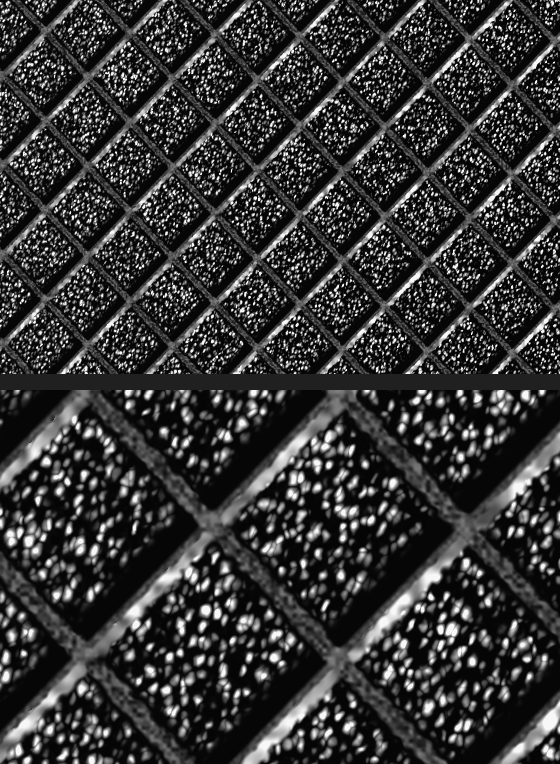
Top: the whole. Bottom: its middle third, enlarged.
A Shadertoy shader for this texture:

```glsl
// Black quilted leather: a slightly tilted diamond lattice of pebbled pads.
// Rising seams have a bright bevel beside a deep shadow; falling seams are
// grainy ribs. Pads are filled with small, leaning, randomly scattered glints.

#define PITCH vec2(0.227, 0.239)    // diamond width and height, canvas heights
#define ORIGIN vec2(0.119, 0.082)   // one crossing, measured from the top left
#define TILT 0.0187                 // drop of the rows towards the right
#define PEBBLES vec2(122.0, 80.0)   // pebbles per canvas height, across and along
#define PEBBLE_ANGLE 0.42           // lean of the pebbles
#define RIB_WIDTH 0.046             // half width, in diamond sides
#define BEVEL_WIDTH 0.036
#define SHADOW_WIDTH 0.17
#define GLOSS 1.3
#define BLACK 0.025

float hash(vec2 p) {
    vec3 q = fract(p.xyx * vec3(0.1031, 0.1030, 0.0973));
    q += dot(q, q.yzx + 33.33);
    return fract((q.x + q.y) * q.z);
}

float noise(vec2 p) {
    vec2 i = floor(p), f = fract(p);
    f = f * f * (3.0 - 2.0 * f);
    return mix(mix(hash(i), hash(i + vec2(1, 0)), f.x),
               mix(hash(i + vec2(0, 1)), hash(i + vec2(1, 1)), f.x), f.y);
}

// Brightest glint among the pebbles around p, sizes varied
float pebbleGlint(vec2 p) {
    vec2 cell = floor(p);
    float glint = 0.0;
    for (int y = -1; y <= 1; y++)
    for (int x = -1; x <= 1; x++) {
        vec2 id = cell + vec2(x, y);
        vec2 centre = id + vec2(hash(id + 7.3), hash(id + 51.7));
        vec2 d = p - centre;
        float shine = 0.14 + 0.95 * pow(hash(id + 113.1), 1.4);
        float tightness = mix(5.0, 11.0, hash(id + 77.9));
        glint = max(glint, shine * exp(-tightness * dot(d, d)));
    }
    return glint;
}

// Soft-edged band of the given half width
float band(float d, float halfWidth, float feather) {
    return 1.0 - smoothstep(halfWidth - feather, halfWidth + feather, abs(d));
}

void mainImage(out vec4 fragColor, in vec2 fragCoord) {
    vec2 p = fragCoord / iResolution.y;
    float across = fragCoord.x / iResolution.x;
    float feather = max(0.015, 0.75 / (iResolution.y * 0.164));

    // Lattice: s.x crosses the rising seams, s.y the falling ribs
    vec2 g = vec2(p.x, 1.0 - p.y) - ORIGIN;
    g.y -= TILT * g.x;
    g /= PITCH;
    vec2 s = vec2(g.x + g.y, g.x - g.y);
    float rough = noise(p * 150.0) - 0.5;
    float fine = noise(p * 260.0 + 19.0);
    vec2 nearest = floor(s + 0.5);
    vec2 d = s - nearest;
    vec2 edge = d + 0.03 * rough;

    // Pebbled pads, greyer at the left and more contrasted at the right
    float c = cos(PEBBLE_ANGLE), r = sin(PEBBLE_ANGLE);
    vec2 grainPos = mat2(c, r, -r, c) * p * PEBBLES;
    vec2 warp = vec2(noise(p * 140.0 + 3.0), noise(p * 140.0 + 47.0)) - 0.5;
    float pad = GLOSS * pebbleGlint(grainPos + 0.4 * warp);
    pad *= 0.75 + 0.5 * fine;
    pad *= smoothstep(0.0, mix(0.2, 0.36, across), pad);
    pad *= 0.85 + 0.3 * noise(p * 24.0);
    pad *= mix(1.1, 0.92, fract(s.x));
    pad += mix(0.06, 0.01, across) * fine;

    // Deep shadow before each rising seam, narrow ones beside each rib
    float beforeSeam = smoothstep(SHADOW_WIDTH - 0.05, SHADOW_WIDTH + 0.05, -edge.x);
    float shade = edge.x < 0.0 ? beforeSeam : 1.0;
    shade *= smoothstep(RIB_WIDTH + 0.015, RIB_WIDTH + 0.075, abs(edge.y));
    float value = mix(BLACK, pad, shade);

    // Bright bevel, strongest halfway along the side
    float middle = sqrt(sin(3.14159 * fract(s.y)));
    float gleam = (0.4 + 0.85 * noise(p * 100.0 + 5.0)) * (0.3 + 0.7 * middle);
    gleam *= 0.85 + 0.3 * hash(vec2(nearest.x, floor(s.y)) + 31.0);
    gleam *= mix(0.85, 1.1, across);
    value = mix(value, gleam, band(edge.x - 0.045, BEVEL_WIDTH, feather * 1.2));
    value = mix(value, 0.17 + 0.22 * fine, band(d.x + 0.005, 0.018, feather));

    // Grainy ribs with a darker centre line, then the crossings
    float rib = (0.08 + 0.4 * fine) * (1.0 - 0.35 * band(d.y, 0.01, feather));
    value = mix(value, rib, band(edge.y, RIB_WIDTH, feather));
    float crossing = band(length(d) + 0.02 * rough, 0.055, 0.028);
    value = mix(value, 0.28 + 0.24 * fine, crossing);

    fragColor = vec4(vec3(clamp(value, 0.02, 0.97)), 1.0);
}
```
